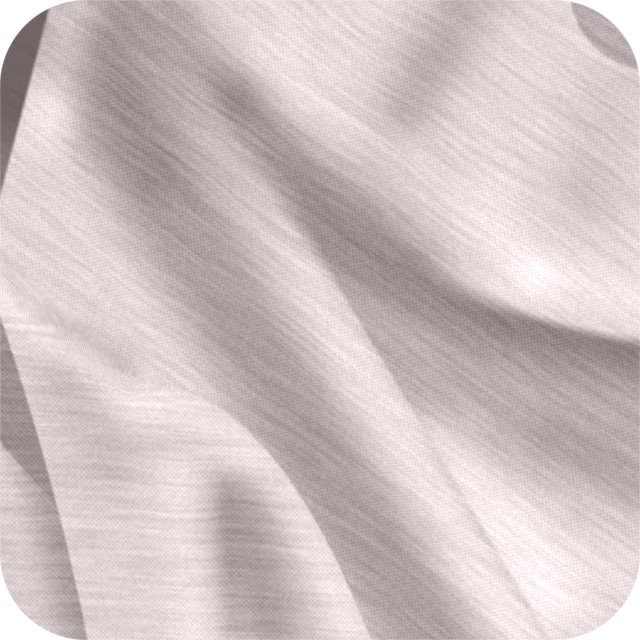
This texture is drawn by a Shadertoy shader. Its source:

```glsl
// Draped pale linen in a rounded frame: overlapping cloth layers are bounded
// by analytic fold edges, shaded with soft capsule lights and shadows, then
// covered with a plain weave and stretched-noise slubs that follow each layer.

const vec3 TINT = vec3(0.0, -0.045, -0.043);

float hash(vec2 p) {
    vec3 q = fract(p.xyx * 0.1031);
    q += dot(q, q.yzx + 33.33);
    return fract((q.x + q.y) * q.z);
}

float noise(vec2 p) {
    vec2 i = floor(p), f = fract(p);
    f = f * f * (3.0 - 2.0 * f);
    return mix(mix(hash(i), hash(i + vec2(1, 0)), f.x),
               mix(hash(i + vec2(0, 1)), hash(i + vec2(1, 1)), f.x), f.y);
}

// Soft stroke from a to b with a Gaussian falloff.
float stroke(vec2 p, vec2 a, vec2 b, float width) {
    vec2 d = b - a;
    vec2 r = p - a - d * clamp(dot(p - a, d) / dot(d, d), 0.0, 1.0);
    return exp(-dot(r, r) / (width * width));
}

float cover(float d, float soft) {
    float s = max(soft, 0.8 / iResolution.y);
    return smoothstep(-s, s, d);
}

// Long diagonal fold; d is the signed distance from its right edge.
float diagonalFold(vec2 p, float d) {
    float ridge = 0.68 + 0.23 * smoothstep(0.1, 0.75, 1.15 - p.y);
    float s = mix(ridge, 0.68, smoothstep(0.04, 0.14, -d));
    s += 0.18 * smoothstep(0.18, 0.29, -d);
    s += 0.12 * stroke(p, vec2(0.11, 0.98), vec2(0.09, 0.82), 0.045);
    s -= 0.06 * stroke(p, vec2(0.16, 0.92), vec2(0.25, 0.72), 0.05);
    s -= 0.07 * stroke(p, vec2(0.07, 0.50), vec2(0.19, 0.43), 0.025);
    return s - 0.05 * cover(d + 0.012, 0.012);
}

// Broad lit cloth at the upper right, with its valley and dimples.
float upperCloth(vec2 p) {
    float s = 0.87;
    s -= 0.23 * stroke(p, vec2(0.36, 0.82), vec2(0.62, 0.58), 0.075);
    s -= 0.10 * stroke(p, vec2(0.27, 1.0), vec2(0.35, 0.84), 0.05);
    s -= 0.13 * stroke(p, vec2(0.74, 1.02), vec2(0.64, 0.84), 0.06);
    s -= 0.06 * stroke(p, vec2(0.96, 0.84), vec2(0.92, 0.70), 0.07);
    s += 0.05 * stroke(p, vec2(0.42, 0.91), vec2(0.52, 0.79), 0.05);
    s += 0.06 * stroke(p, vec2(0.76, 0.67), vec2(0.83, 0.57), 0.05);
    s += 0.05 * stroke(p, vec2(0.84, 0.57), vec2(1.0, 0.53), 0.04);
    return s;
}

// Cloth falling away under the upper fold; depth is measured below its edge.
float lowerCloth(vec2 p, float depth) {
    float s = 0.58 + 0.14 * smoothstep(0.0, 0.12, depth);
    s += 0.16 * smoothstep(0.14, 0.36, depth);
    s += 0.08 * stroke(p, vec2(0.70, 0.30), vec2(0.86, 0.08), 0.06);
    return s - 0.05 * stroke(p, vec2(0.86, 0.31), vec2(1.0, 0.23), 0.04);
}

// Rounded fold at the lower left, measured inward from its rim.
float frontFold(vec2 p, float inside) {
    float s = 0.85 + 0.06 * exp(-pow((inside - 0.025) / 0.035, 2.0));
    s -= 0.17 * stroke(p, vec2(0.38, 0.20), vec2(0.43, -0.02), 0.055);
    s -= 0.06 * stroke(p, vec2(0.35, 0.24), vec2(0.36, 0.02), 0.02);
    s += 0.05 * stroke(p, vec2(0.28, 0.25), vec2(0.30, 0.0), 0.04);
    s -= 0.07 * stroke(p, vec2(0.10, 0.40), vec2(0.17, 0.28), 0.05);
    return s;
}

// Plain weave and slubs, with threads running at the given angle.
float linen(vec2 p, float angle, float bend) {
    float c = cos(angle), s = sin(angle);
    vec2 q = vec2(c * p.x + s * p.y, c * p.y - s * p.x);
    q += 0.012 * vec2(noise(p * 7.0), noise(p * 7.0 + 19.0)) + vec2(0.0, 0.025 * bend);
    vec2 thread = q * 145.0;
    float weave = sin(6.2832 * thread.x) * sin(6.2832 * thread.y);
    float slub = noise(q * vec2(9.0, 150.0)) + noise(q * vec2(22.0, 290.0)) - 1.0;
    float grain = noise(p * 260.0) - 0.5;
    return 0.032 * weave + 0.055 * slub + 0.055 * grain;
}

void mainImage(out vec4 fragColor, in vec2 fragCoord) {
    vec2 p = fragCoord / iResolution.xy;

    // Back cloth, split by the curved fold on the right.
    float u = 1.0 - p.x;
    float depth = 0.466 + 0.15 * u + 0.5 * u * u - p.y;
    float foldSoft = mix(0.012, 0.06, smoothstep(0.15, 0.42, u));
    float shade = mix(upperCloth(p), lowerCloth(p, depth), cover(depth, foldSoft));
    float angle = -0.62;

    // Turned corner at the upper right.
    float corner = 0.13 - length(p - vec2(1.02));
    shade = mix(shade, 0.71 + 0.5 * corner, cover(corner, 0.004));

    // Main diagonal cloth, crisp below and blended above.
    float diagonal = (p.x - 0.86 + 0.6 * p.y) * 0.857;
    float edgeSoft = mix(0.004, 0.05, smoothstep(0.5, 0.85, p.y));
    shade = mix(shade, diagonalFold(p, diagonal), cover(-diagonal, edgeSoft));

    // Front fold with a rim that melts away toward the left.
    float run = max(p.x - 0.2, 0.0);
    float rim = 0.40 + 0.8 * max(0.2 - p.x, 0.0) - 4.08 * pow(run, 2.4);
    float inside = (rim - p.y) / length(vec2(1.0, 9.8 * pow(run, 1.4)));
    float front = cover(inside, mix(0.05, 0.003, smoothstep(0.12, 0.3, p.x)));
    shade = mix(shade, frontFold(p, inside), front);
    angle = mix(angle, -0.06, front);

    // Under-cloth beyond the left edge, with a second lit layer.
    float left = 0.137 - 0.2 * p.y - 0.14 * p.y * p.y - p.x;
    float second = cover(0.31 - 1.15 * p.x - p.y, 0.006);
    float under = mix(0.63, 0.67 + 0.16 * smoothstep(0.0, 0.08, left), second);
    shade = mix(shade, under, cover(left, 0.003));

    // Dark gap at the upper left.
    float gap = 0.262 * (p.y - 0.694) - p.x;
    shade = mix(shade, 0.55 - 0.07 * smoothstep(0.74, 0.82, p.y), cover(gap, 0.004));

    // Contrast, fabric detail and rounded frame.
    float texture0 = linen(p, angle, shade) * mix(1.0, 0.3, cover(gap, 0.004));
    shade = 0.755 + 1.18 * (shade - 0.75) + texture0;
    vec2 box = abs(p - 0.5) - 0.5 + 0.135;
    float frame = 0.135 - length(max(box, 0.0));
    vec3 color = mix(vec3(1.0), clamp(shade + TINT, 0.0, 1.0), cover(frame, 0.0015));
    fragColor = vec4(color, 1.0);
}
```
